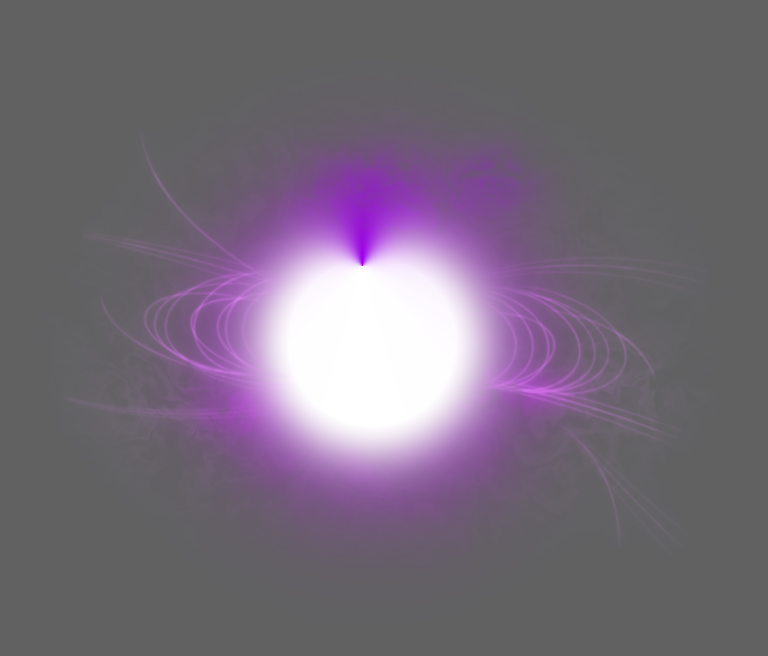
A WebGL 1 fragment shader for this background:

```glsl
precision highp float;

uniform vec2 u_resolution;

const vec3 BACKDROP = vec3(0.38, 0.38, 0.385);
const vec3 VIOLET = vec3(0.62, 0.0, 0.93);
const vec3 MAGENTA = vec3(0.67, 0.14, 0.80);
const vec3 ORCHID = vec3(0.82, 0.42, 0.92);
const vec3 ASH = vec3(0.62, 0.52, 0.65);
const vec3 WHITE = vec3(1.0);

const vec2 CORE_CENTER = vec2(-0.018, -0.022);
const vec2 APEX = vec2(-0.033, 0.094);
const vec2 RING_CENTER = vec2(-0.006, -0.014);
const float CORE_RADIUS = 0.195;
const float HALO_RADIUS = 0.27;
const float LINE_WIDTH = 0.0021;
const float RING_TILT = 0.06;
const float PI = 3.14159;
const int RINGS = 8;
const int SEGMENTS = 12;

float hash(float n) {
  return fract(sin(n * 91.7) * 4375.5);
}

vec2 gradient(vec2 cell) {
  float angle = 2.0 * PI * fract(sin(dot(cell, vec2(127.1, 311.7))) * 4375.85);
  return vec2(cos(angle), sin(angle));
}

float noise(vec2 p) {
  vec2 i = floor(p), f = fract(p);
  vec2 u = f * f * f * (f * (f * 6.0 - 15.0) + 10.0);
  vec2 e = vec2(1.0, 0.0);
  float low = mix(dot(gradient(i), f), dot(gradient(i + e), f - e), u.x);
  float high = mix(dot(gradient(i + e.yx), f - e.yx), dot(gradient(i + 1.0), f - 1.0), u.x);
  return mix(low, high, u.y);
}

float fbm(vec2 p) {
  float sum = 0.0, gain = 0.5;
  for (int i = 0; i < 5; i++) {
    sum += gain * noise(p);
    p = mat2(1.6, 1.2, -1.2, 1.6) * p + 3.7;
    gain *= 0.55;
  }
  return sum;
}

float blob(vec2 p, vec2 center, vec2 size) {
  vec2 d = (p - center) / size;
  return exp(-dot(d, d));
}

float filament(float d) {
  d = abs(d) / LINE_WIDTH;
  return exp(-d * d) + 0.22 * exp(-d / 5.0);
}

// Curved fan of three filaments along a quadratic arc
float strand(vec2 p, vec2 a, vec2 b, vec2 c, float spread) {
  float nearest = 10.0, offset = 0.0, along = 0.0;
  vec2 from = a;
  for (int i = 1; i <= SEGMENTS; i++) {
    float t = float(i) / float(SEGMENTS);
    vec2 to = mix(mix(a, b, t), mix(b, c, t), t);
    vec2 v = to - from, w = p - from;
    float h = clamp(dot(w, v) / dot(v, v), 0.0, 1.0);
    float d = length(w - v * h);
    if (d < nearest) {
      nearest = d;
      offset = d * sign(v.x * w.y - v.y * w.x);
      along = t + (h - 1.0) / float(SEGMENTS);
    }
    from = to;
  }
  float sum = 0.0;
  for (int j = -1; j <= 1; j++) {
    float k = float(j);
    sum += filament(offset - k * spread * (0.3 + along)) * (1.0 - 0.4 * abs(k));
  }
  return sum * sqrt(max(sin(PI * along), 0.0)) / (spread > 0.0 ? 1.0 : 2.2);
}

// Nested loops on both flanks, narrowing toward the core
float rings(vec2 p) {
  vec2 q = p - RING_CENTER;
  q.y += RING_TILT * q.x;
  float side = sign(q.x), sum = 0.0;
  q.x = abs(q.x);
  for (int i = 0; i < RINGS; i++) {
    float t = float(i) / float(RINGS - 1);
    float jitter = hash(float(i) + 20.0 * side + 31.0) - 0.5;
    vec2 radii = vec2(mix(0.138, 0.088, t), 0.068 + 0.025 * jitter);
    vec2 d = q - vec2(mix(0.228, 0.118, t) + 0.02 * jitter, 0.025 * jitter);
    d.y += 0.3 * jitter * d.x;
    float f = length(d / radii);
    float dist = (f - 1.0) * f / max(length(d / (radii * radii)), 0.001);
    sum += filament(dist) * smoothstep(-0.06, 0.07, d.x) * mix(0.5, 0.75, t);
  }
  return sum;
}

void main() {
  vec2 p = (gl_FragCoord.xy - 0.5 * u_resolution) / u_resolution.y;
  float r = length(p - CORE_CENTER);
  vec2 warp = vec2(fbm(p * 5.0), fbm(p * 5.0 + 9.0));
  float cloud = fbm(p * 9.0 + 2.5 * warp);
  float wisp = pow(max(1.0 - 2.6 * abs(fbm(p * vec2(7.0, 10.0) + 3.0 * warp)), 0.0), 3.0);

  // Broad halo and coloured plumes
  float halo = 0.5 * exp(-pow(r / HALO_RADIUS, 3.5)) * (1.0 + 0.7 * cloud);
  vec3 color = mix(BACKDROP, MAGENTA, halo);
  float plumes = 0.45 * blob(p, vec2(-0.19, -0.115), vec2(0.09, 0.05))
    + 0.4 * blob(p, vec2(0.2, -0.095), vec2(0.09, 0.03))
    + 0.4 * blob(p, vec2(-0.01, 0.19), vec2(0.09, 0.07))
    + 0.25 * blob(p, vec2(0.17, 0.22), vec2(0.06, 0.05));
  color = mix(color, mix(MAGENTA, VIOLET, smoothstep(0.0, 0.2, p.y)),
    clamp(plumes * (0.45 + 1.3 * cloud + 0.8 * wisp), 0.0, 1.0));

  // Pale outlying wisps
  float reach = 1.0 - smoothstep(0.55, 1.0, length(p / vec2(0.57, 0.41)));
  float dust = 0.07 + 0.28 * blob(p, vec2(0.43, -0.27), vec2(0.14, 0.1))
    + 0.2 * blob(p, vec2(-0.4, -0.17), vec2(0.14, 0.12)) + 0.2 * blob(p, vec2(0.4, -0.1), vec2(0.15, 0.06));
  color = mix(color, mix(ASH, ORCHID, exp(-r * 5.0)), wisp * dust * reach);

  // Radiant core, tinted by direction around the apex
  float core = min(1.25 * exp(-pow(r / CORE_RADIUS, 3.5)), 1.0);
  vec2 ray = p - APEX;
  float turn = abs(atan(ray.x, ray.y)) / PI;
  float whiteness = 1.0 - exp(-pow(turn / 0.29, 1.6));
  whiteness *= 1.0 - 0.65 * smoothstep(0.14, 0.27, r);
  color = mix(color, mix(VIOLET, WHITE, whiteness), core);

  // Loops and trailing strands
  float lines = 0.6 * rings(p);
  lines += 0.35 * strand(p, vec2(-0.371, 0.302), vec2(-0.356, 0.173), vec2(-0.15, 0.059), 0.0);
  lines += 0.25 * strand(p, vec2(-0.462, 0.143), vec2(-0.295, 0.112), vec2(-0.143, 0.059), 0.012);
  lines += 0.2 * strand(p, vec2(-0.492, -0.105), vec2(-0.356, -0.146), vec2(-0.173, -0.123), 0.006);
  lines += 0.5 * strand(p, vec2(-0.295, -0.055), vec2(-0.21, -0.095), vec2(-0.1, -0.085), 0.011);
  lines += 0.4 * strand(p, vec2(0.1, -0.078), vec2(0.237, -0.085), vec2(0.45, -0.169), 0.01);
  lines += 0.3 * strand(p, vec2(0.267, -0.146), vec2(0.359, -0.214), vec2(0.359, -0.336), 0.0);
  lines += 0.2 * strand(p, vec2(0.131, 0.075), vec2(0.313, 0.12), vec2(0.495, 0.067), 0.014);
  lines += 0.35 * strand(p, vec2(0.245, 0.029), vec2(0.389, 0.006), vec2(0.415, -0.082), 0.0);
  lines += 0.3 * strand(p, vec2(-0.432, 0.052), vec2(-0.424, -0.024), vec2(-0.257, -0.07), 0.0);
  lines += 0.15 * strand(p, vec2(0.283, -0.153), vec2(0.374, -0.26), vec2(0.457, -0.336), 0.016);
  vec3 lineColor = mix(mix(ASH, ORCHID, exp(-8.0 * max(r - 0.27, 0.0))), WHITE, 0.5 * core);
  color = mix(color, lineColor, clamp(lines * (1.0 - core) * (0.85 + cloud), 0.0, 0.9));

  gl_FragColor = vec4(color, 1.0);
}
```
